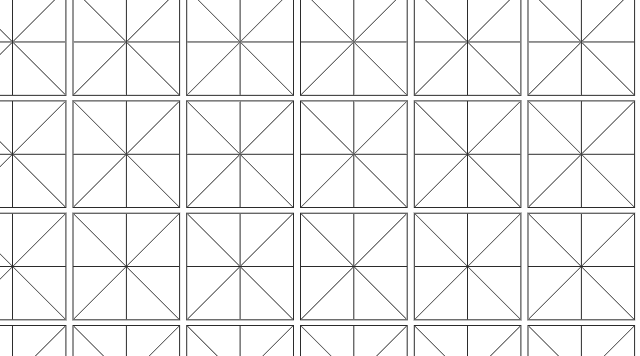
Reproduce this pattern procedurally as a WebGL 1 fragment shader.

```glsl
precision highp float;
// A grid of thin black square outlines on white, each split into eight
// wedges by a cross and two diagonals. One tile is folded by symmetry and
// its lines are drawn from distances with box-filtered coverage.

uniform vec2 u_resolution;

// All lengths are fractions of the canvas width.
const vec2 PITCH = vec2(0.17773, 0.17543);         // spacing of square centers
const vec2 ANCHOR = vec2(0.55286, 0.31525);        // center of one square
const float HALF_SIDE = 0.08333;
const float LINE_WIDTH = 0.0013;
const float DIAGONAL_WIDTH = 0.00092;
const vec3 PAPER = vec3(1.0);
const vec3 INK = vec3(0.0);

// Share of a pixel covered by a line whose center is at distance d.
float lineCoverage(float d, float width, float pixel) {
  return clamp((0.5 * (width + pixel) - d) / pixel, 0.0, min(1.0, width / pixel));
}

// Ink amount of one square, with p measured from its center.
float wedgeSquare(vec2 p, float pixel) {
  vec2 a = abs(p);
  float reach = max(a.x, a.y);
  float outline = lineCoverage(abs(reach - HALF_SIDE), LINE_WIDTH, pixel);
  float axes = lineCoverage(min(a.x, a.y), LINE_WIDTH, pixel);
  float diagonals = lineCoverage(abs(a.x - a.y) * 0.7071, DIAGONAL_WIDTH, pixel);

  // Keep the spokes inside the outline.
  float inside = clamp((HALF_SIDE - reach) / pixel + 0.5, 0.0, 1.0);
  return max(outline, max(axes, diagonals) * inside);
}

void main() {
  float pixel = 1.0 / u_resolution.x;
  vec2 uv = gl_FragCoord.xy * pixel;

  // Fold the plane into one tile centered on its square.
  vec2 tile = (fract((uv - ANCHOR) / PITCH + 0.5) - 0.5) * PITCH;

  gl_FragColor = vec4(mix(PAPER, INK, wedgeSquare(tile, pixel)), 1.0);
}
```
